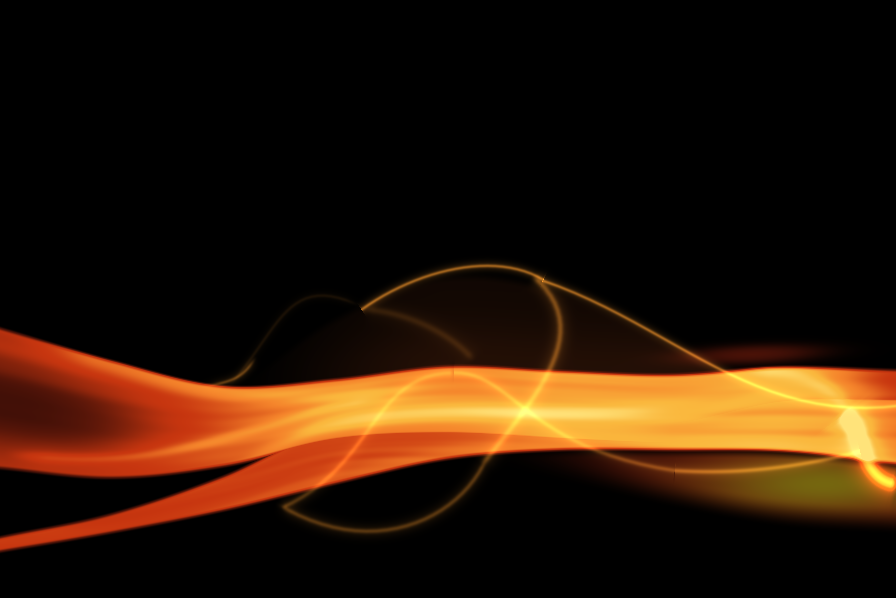
Reproduce this background procedurally as a WebGL 1 fragment shader.

```glsl
precision highp float;
// Glowing ribbons of silk-like fire flowing across a black field.
// Two sheets between spline edges build a heat field that a fire ramp colours;
// thin Bezier strands add the folds, the arch and the loop around them.

uniform vec2 u_resolution;

const float ASPECT = 1.5;
const float EDGE_SOFT = .012;
const float STREAKS = .14;
const float FINE = .0028;

const vec3 EMBER = vec3(.29, .07, .03);
const vec3 RED = vec3(.78, .21, .06);
const vec3 ORANGE = vec3(.96, .52, .17);
const vec3 GOLD = vec3(.98, .72, .24);
const vec3 PALE = vec3(1, .89, .48);
const vec3 BRONZE = vec3(.62, .38, .11);
const vec3 OLIVE = vec3(.46, .40, .06);
const vec3 SMOKE = vec3(.10, .043, .016);

// Nine evenly spaced knots from left to right: edge heights, then heat.
const mat3 UPPER_TOP = mat3(.457, .402, .359, .371, .393, .385, .379, .391, .387);
const mat3 UPPER_BASE = mat3(.211, .195, .215, .258, .268, .258, .248, .242, .238);
const mat3 LOWER_TOP = mat3(.107, .146, .209, .293, .313, .303, .303, .34, .34);
const mat3 LOWER_BASE = mat3(.072, .104, .141, .186, .227, .242, .242, .24, .219);
const mat3 SAIL_TOP = mat3(.3, .3, .35, .475, .545, .52, .434, .34, .32);
const mat3 SHADOW_BASE = mat3(.25, .25, .25, .25, .24, .203, .16, .127, .115);
const mat3 UPPER_HEAT = mat3(.46, .48, .58, .66, .72, .8, .78, .8, .48);
const mat3 LOWER_HEAT = mat3(.46, .45, .5, .53, .57, .68, .78, .84, .68);

float hash(vec2 p) {
  vec3 q = fract(p.xyx * .1031);
  q += dot(q, q.yzx + 33.33);
  return fract((q.x + q.y) * q.z);
}

float noise(vec2 p) {
  vec2 i = floor(p), f = fract(p);
  f *= f * (3. - 2. * f);
  return mix(mix(hash(i), hash(i + vec2(1, 0)), f.x),
             mix(hash(i + vec2(0, 1)), hash(i + vec2(1, 1)), f.x), f.y);
}

// Smooth curve through the knots, extended linearly past both ends
float kernel(float d) {
  float a = abs(d);
  if (a < 1.) return (1.5 * a - 2.5) * a * a + 1.;
  return a < 2. ? ((2.5 - .5 * a) * a - 4.) * a + 2. : 0.;
}

float curve(mat3 k, float u) {
  float t = u * 8.;
  float s = (2. * k[0][0] - k[0][1]) * kernel(t + 1.)
          + (2. * k[2][2] - k[2][1]) * kernel(t - 9.);
  for (int i = 0; i < 3; i++)
    for (int j = 0; j < 3; j++)
      s += k[i][j] * kernel(t - float(3 * i + j));
  return s;
}

float bell(float d, float width) { return exp(-d * d / (width * width)); }

float between(float y, float top, float base, float soft) {
  return smoothstep(0., soft, top - y) * smoothstep(0., soft, y - base);
}

// Glow around a cubic Bezier; taper is the share that fades at each end
float strand(vec2 p, vec4 a, vec4 b, float width, float taper) {
  vec2 from = a.xy;
  float nearest = 9., along = 0.;
  for (int i = 1; i <= 24; i++) {
    float t = float(i) / 24., s = 1. - t;
    vec2 to = s*s*s*a.xy + 3.*s*s*t*a.zw + 3.*s*t*t*b.xy + t*t*t*b.zw;
    vec2 e = to - from;
    float h = clamp(dot(p - from, e) / dot(e, e), 0., 1.);
    float l = length(p - from - e * h);
    if (l < nearest) { nearest = l; along = t - (1. - h) / 24.; }
    from = to;
  }
  float fade = smoothstep(0., taper + .001, min(along, 1. - along));
  return fade * (.75 * bell(nearest, width) + .25 * bell(nearest, width * 3.));
}

vec3 fire(float h) {
  vec3 c = mix(vec3(0), EMBER, smoothstep(0., .25, h));
  c = mix(c, RED, smoothstep(.2, .5, h));
  c = mix(c, ORANGE, smoothstep(.48, .74, h));
  c = mix(c, GOLD, smoothstep(.7, .92, h));
  return mix(c, PALE, smoothstep(.9, 1.2, h));
}

void main() {
  vec2 uv = gl_FragCoord.xy / u_resolution, p = uv * vec2(ASPECT, 1);
  float u = uv.x, y = uv.y;
  float top = curve(UPPER_TOP, u), upperBase = curve(UPPER_BASE, u);
  float crease = curve(LOWER_TOP, u), base = curve(LOWER_BASE, u);

  // Sheets of heat, the upper one hollow towards the left
  float depth = (top - y) / (top - upperBase);
  float hollow = .27 * bell(depth - .52, .3) * (1. - smoothstep(.02, .28, u));
  float upper = between(y, top, upperBase, EDGE_SOFT) * (curve(UPPER_HEAT, u) - hollow);
  float lower = between(y, crease, base, EDGE_SOFT) * curve(LOWER_HEAT, u);
  float body = max(upper, lower), outside = 1. - smoothstep(0., .35, body);
  float heat = body * (1. + STREAKS * (noise(vec2(p.x * 3., depth * 13. + 40.)) - .5));
  heat += .13 * body * (bell(y - base - .012, .018) + bell(y - crease, .012));

  // Bright folds inside the sheets, the tail and a faint flare
  float folds = .2 * strand(p, vec4(0, .44, .3, .36), vec4(.42, .3, .8, .365), .016, .2);
  folds += .26 * strand(p, vec4(.4, .24, .68, .36), vec4(.95, .27, 1.27, .345), .013, .25);
  folds += .16 * strand(p, vec4(0, .243, .3, .2), vec4(.42, .3, .66, .34), .008, .1);
  folds += .24 * strand(p, vec4(1.2, .375, 1.38, .4), vec4(1.42, .33, 1.46, .23), .014, .2);
  heat += folds * smoothstep(0., .3, body);
  heat += .85 * strand(p, vec4(1.41, .315, 1.45, .27), vec4(1.44, .19, 1.51, .19), .012, .1);
  heat += .22 * bell(y - .405 - .06 * (u - .8), .018) * bell(u - .84, .09) * outside;
  vec3 color = fire(heat);

  // Smoky sail above and olive shadow below
  float sail = between(y, curve(SAIL_TOP, u), top - .02, .02) * smoothstep(.25, .5, u);
  color += SMOKE * sail * outside * (.65 + .7 * bell(y - top, .07));
  float shadow = smoothstep(-.01, .04, y - curve(SHADOW_BASE, u))
    * (1. - smoothstep(-.01, .01, y - base)) * smoothstep(.52, .85, u);
  color += outside * shadow * mix(EMBER * 1.3, OLIVE, bell(u - .92, .13) * bell(y - .19, .05));

  // Arch, loop and curls drawn as fine light
  float light = strand(p, vec4(.605, .482, .7, .55), vec4(.83, .58, .91, .532), FINE, 0.);
  light += strand(p, vec4(.908, .531, 1.13, .455), vec4(1.26, .29, 1.51, .322), FINE, 0.);
  light += .7 * strand(p, vec4(.89, .54, 1, .45), vec4(.9, .34, .805, .22), .005, .04);
  light += .55 * strand(p, vec4(.815, .235, .77, .13), vec4(.62, .06, .46, .16), .004, .06);
  light += .16 * strand(p, vec4(.38, .35, .47, .45), vec4(.48, .55, .61, .485), FINE, .1);
  light += .25 * strand(p, vec4(.605, .483, .68, .48), vec4(.76, .44, .795, .395), .006, .1);
  light += .6 * strand(p, vec4(.33, .353, .4, .36), vec4(.41, .375, .43, .405), FINE, .25);
  light += .5 * strand(p, vec4(.47, .15, .63, .22), vec4(.62, .375, .76, .377), .004, .02);
  light += .6 * strand(p, vec4(.76, .377, .86, .377), vec4(.88, .25, 1.13, .213), .004, 0.);
  light += .8 * strand(p, vec4(1.13, .213, 1.26, .205), vec4(1.36, .225, 1.44, .245), .004, 0.);
  color += BRONZE * light * (1. - .5 * color);

  gl_FragColor = vec4(min(color, 1.), 1);
}
```
